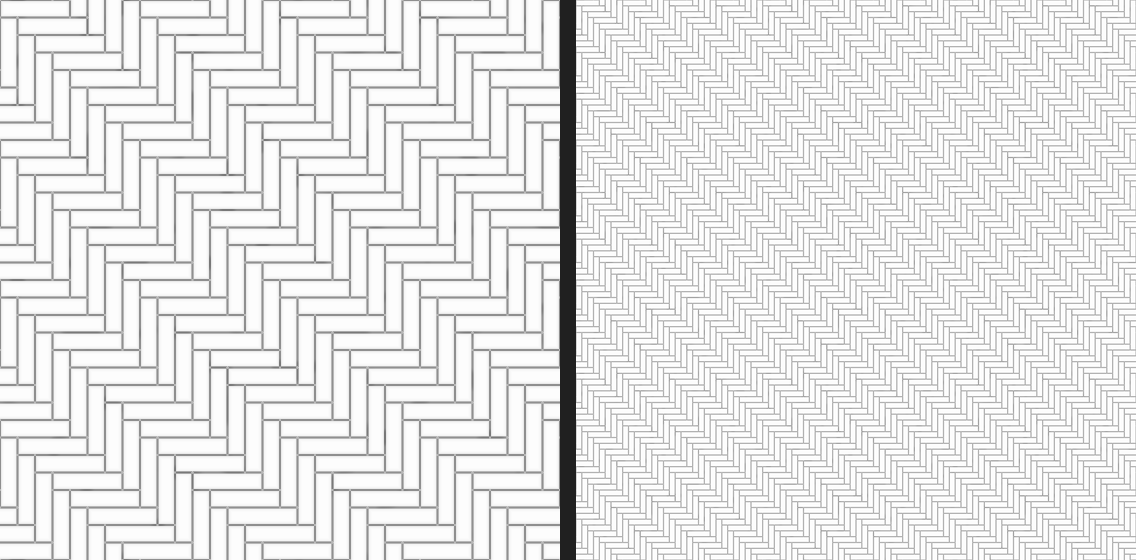
Left: one tile. Right: repeated 3 by 3.
Write a WebGL 2 fragment shader that draws this pattern.

```glsl
#version 300 es
precision highp float;
// White herringbone of 4:1 tiles with thin grey joints, stepping down to the right.

uniform vec2 u_resolution;
out vec4 fragColor;

const float REPEATS = 4.0;           // pattern repeats across and down
const float TILE_LENGTH = 4.0;       // tile length in tile widths
const float PERIOD = 2.0 * TILE_LENGTH;
const float CELLS = REPEATS * PERIOD; // tile widths across the canvas
const float JOINT_HALF = 0.0625;     // half joint width, in tile widths
const float SHADE_REACH = 0.30;      // soft shading along tile edges
const vec2 PALE_RADIUS = vec2(0.05, 0.08); // light spot where joints meet
const float NOISE_CELLS = 16.0;      // whole number, so the noise wraps

const vec3 TILE_CENTRE = vec3(0.994);
const vec3 TILE_EDGE = vec3(0.955);
const vec3 JOINT = vec3(0.56);
const vec3 JOINT_DARK = vec3(0.47);
const vec3 JOINT_PALE = vec3(0.73);

// Unit gradient at a wrapped lattice point
vec2 gradientAt(vec2 cell) {
    cell = mod(cell, NOISE_CELLS);
    float angle = 6.2832 * fract(sin(dot(cell, vec2(127.1, 311.7))) * 4375.85);
    return vec2(cos(angle), sin(angle));
}

float gradientNoise(vec2 p) {
    vec2 i = floor(p), f = p - i;
    vec2 w = f * f * f * (f * (f * 6.0 - 15.0) + 10.0);
    vec2 e = vec2(1.0, 0.0);
    float low = mix(dot(gradientAt(i), f), dot(gradientAt(i + e), f - e), w.x);
    float high = mix(dot(gradientAt(i + e.yx), f - e.yx),
                     dot(gradientAt(i + e.xx), f - e.xx), w.x);
    return mix(low, high, w.y);
}

// Distance from p to the edge of the tile that holds it
float tileEdgeDistance(vec2 p) {
    vec2 cell = floor(p), f = p - cell;
    float diagonal = mod(cell.x - cell.y, PERIOD);
    bool horizontal = diagonal < TILE_LENGTH;
    vec2 local = horizontal ? vec2(diagonal + f.x, f.y)
                            : vec2(PERIOD - 1.0 - diagonal + f.y, f.x);
    vec2 edge = min(local, vec2(TILE_LENGTH, 1.0) - local);
    return min(edge.x, edge.y);
}

// Light spot on the lattice points where two joints meet
float junctionSpot(vec2 p) {
    vec2 corner = floor(p + 0.5);
    float isJunction = 1.0 - step(1.5, mod(corner.x - corner.y + 1.0, TILE_LENGTH));
    return isJunction * (1.0 - smoothstep(PALE_RADIUS.x, PALE_RADIUS.y, distance(p, corner)));
}

void main() {
    vec2 uv = gl_FragCoord.xy / u_resolution;
    vec2 p = vec2(uv.x, 1.0 - uv.y) * CELLS; // rows count down from the top
    float pixel = CELLS / min(u_resolution.x, u_resolution.y);

    // Tile face, slightly shaded towards its joints
    float d = tileEdgeDistance(p);
    vec3 face = mix(TILE_EDGE, TILE_CENTRE, smoothstep(JOINT_HALF, SHADE_REACH, d));

    // Joint tone: a few darker stretches, paler meeting points
    float stain = smoothstep(0.25, 0.45, gradientNoise(uv * NOISE_CELLS));
    vec3 joint = mix(JOINT, JOINT_DARK, stain);
    joint = mix(joint, JOINT_PALE, junctionSpot(p));

    float coverage = clamp((JOINT_HALF - d) / pixel + 0.5, 0.0, 1.0);
    fragColor = vec4(mix(face, joint, coverage), 1.0);
}
```
